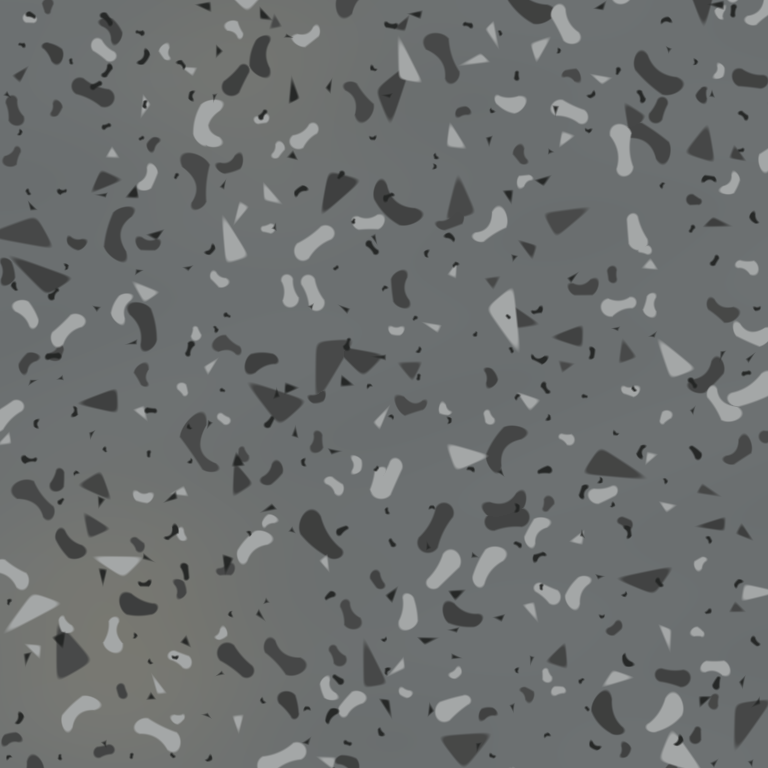
Give the GLSL for this texture, as a three.js fragment shader.

```glsl
// Terrazzo slab: pale, dark and black stone chips set in smooth grey cement.
// Each grid cell scatters one chip, either a bent bone or a rounded triangle,
// and the nearest chip distances are turned into soft-edged coverage.

varying vec2 vUv;

const float TAU = 6.2831853;
const float EDGE = 0.0019;
const vec3 CEMENT = vec3(0.422, 0.438, 0.442);
const vec3 WARM_CEMENT = vec3(0.478, 0.476, 0.447);
const vec3 PALE_CHIP = vec3(0.645, 0.655, 0.655);
const vec3 DARK_CHIP = vec3(0.237, 0.241, 0.240);
const vec3 BLACK_CHIP = vec3(0.135, 0.142, 0.138);

vec4 hash4(vec2 cell, float seed) {
  vec4 p = fract(vec4(cell.xyx, cell.y + seed) * vec4(0.1031, 0.1030, 0.0973, 0.1099) + seed * 0.137);
  p += dot(p, p.wzxy + 33.33);
  return fract((p.xxyz + p.yzzw) * p.zywx);
}

vec2 rotate(vec2 p, float angle) {
  float c = cos(angle), s = sin(angle);
  return vec2(c * p.x - s * p.y, s * p.x + c * p.y);
}

// Capsule of half length 1, bent, tapered and pinched at the waist
float boneDistance(vec2 p, float radius, float bend, float taper, float pinch) {
  float reach = 1.0 - radius;
  p.y += bend * (p.x * p.x - 0.3);
  float along = clamp(p.x / reach, -1.0, 1.0);
  float width = radius * (1.0 + taper * along - pinch * (1.0 - along * along));
  return length(p - vec2(along * reach, 0.0)) - width;
}

// Three half planes joined by a smooth maximum
float triangleDistance(vec2 p, float inradius, vec3 skew) {
  const float SHARPNESS = 8.0;
  vec3 angles = vec3(0.0, TAU / 3.0, TAU * 2.0 / 3.0) + skew;
  vec3 sides = p.x * cos(angles) + p.y * sin(angles) - inradius;
  return log(dot(exp(SHARPNESS * min(sides, 4.0)), vec3(1.0))) / SHARPNESS;
}

// Larger chips are more elongated; the random values choose the outline
float chipDistance(vec2 p, float size, float growth, vec4 form) {
  p = rotate(p / size, form.x * TAU);
  float d;
  if (form.y < 0.36) {
    d = triangleDistance(p * vec2(0.85, 1.12), 0.46, (form.zwz - 0.5) * vec3(0.8, 0.8, -0.5));
  } else {
    float pinch = 0.55 * growth * form.w;
    d = boneDistance(p, mix(0.56, 0.36, growth), (form.z - 0.5) * 0.9, (form.w - 0.5) * 0.7, pinch);
  }
  return d * size;
}

// Nearest distances to the first kind (x) and second kind (y) of chip,
// and the random tone of the nearest second kind (z)
vec3 scatter(vec2 uv, float cells, vec2 shares, vec2 sizes, float secondScale, float seed) {
  vec3 nearest = vec3(1.0, 1.0, 0.0);
  vec2 home = floor(uv * cells);
  for (int j = -1; j <= 1; j++) {
    for (int i = -1; i <= 1; i++) {
      vec2 cell = home + vec2(float(i), float(j));
      vec4 place = hash4(cell + 7.0, seed);
      vec4 form = hash4(cell + 61.0, seed + 3.7);
      vec2 offset = uv - (cell + 0.1 + 0.8 * place.xy) / cells;
      float size = mix(sizes.x, sizes.y, place.z * place.z);
      if (place.w < shares.x) {
        nearest.x = min(nearest.x, chipDistance(offset, size, place.z, form));
      } else if (place.w < shares.x + shares.y) {
        float d = chipDistance(offset, size * secondScale, place.z, form);
        if (d < nearest.y) nearest.yz = vec2(d, form.w);
      }
    }
  }
  return nearest;
}

float coverage(float d) {
  return 1.0 - smoothstep(-EDGE, EDGE, d);
}

float glow(vec2 uv, vec2 center, float radius) {
  vec2 q = (uv - center) / radius;
  return exp(-dot(q, q));
}

vec3 cement(vec2 uv) {
  float warmth = 0.9 * glow(uv, vec2(0.16, 0.17), 0.19) + 0.5 * glow(uv, vec2(0.33, 0.93), 0.16);
  float mottle = sin(uv.x * 9.0 + 2.0 * sin(uv.y * 7.0)) + sin(uv.y * 31.0 - uv.x * 6.0) * 0.5;
  return mix(CEMENT, WARM_CEMENT, min(warmth, 1.0)) + 0.004 * mottle;
}

void main() {
  vec3 color = cement(vUv);

  // Pale and dark chips share one grid so that they seldom overlap
  vec3 chips = scatter(vUv, 18.0, vec2(0.38, 0.40), vec2(0.009, 0.035), 1.13, 11.0);
  color = mix(color, DARK_CHIP + 0.05 * chips.z, coverage(chips.y));
  color = mix(color, PALE_CHIP, coverage(chips.x));

  // Small black specks fall over everything
  vec3 specks = scatter(vUv, 19.0, vec2(0.66, 0.0), vec2(0.0032, 0.012), 1.0, 29.0);
  color = mix(color, BLACK_CHIP, 0.95 * coverage(specks.x));

  gl_FragColor = vec4(color, 1.0);
}
```
